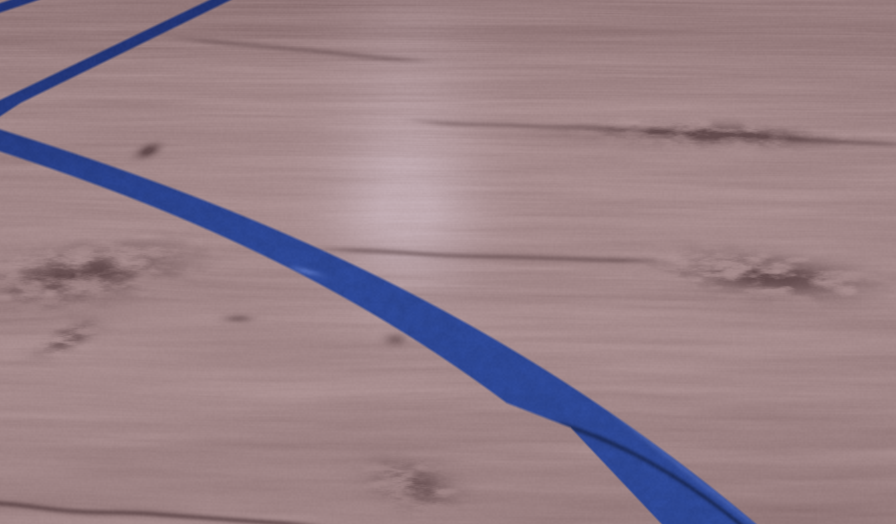
This texture is drawn by a WebGL 2 fragment shader. Its source:

```glsl
#version 300 es
precision highp float;

uniform vec2 u_resolution;
out vec4 fragColor;

const vec3 WOOD_DARK = vec3(0.33, 0.24, 0.25);
const vec3 WOOD_MID = vec3(0.58, 0.475, 0.48);
const vec3 WOOD_PALE = vec3(0.68, 0.575, 0.58);
const vec3 SHEEN = vec3(0.78, 0.70, 0.73);
const vec3 TAPE_SHADE = vec3(0.125, 0.20, 0.46);
const vec3 TAPE_BLUE = vec3(0.175, 0.28, 0.59);

float hash(vec2 p) {
    vec3 q = fract(vec3(p.xyx) * 0.1031);
    q += dot(q, q.yzx + 33.33);
    return fract((q.x + q.y) * q.z);
}

float noise(vec2 p) {
    vec2 i = floor(p), f = fract(p);
    f = f * f * (3.0 - 2.0 * f);
    return mix(mix(hash(i), hash(i + vec2(1, 0)), f.x),
               mix(hash(i + vec2(0, 1)), hash(i + vec2(1, 1)), f.x), f.y);
}

float fbm(vec2 p) {
    float sum = 0.0, weight = 0.5;
    for (int i = 0; i < 4; i++) {
        sum += weight * noise(p);
        p = p * 2.03 + 17.3;
        weight *= 0.5;
    }
    return sum;
}

// Soft elliptical spot, tilted by a slope
float spot(vec2 p, vec2 centre, vec2 radius, float slope) {
    vec2 q = p - centre;
    q.y -= slope * q.x;
    q /= radius;
    return exp(-dot(q, q));
}

// Spot broken into ragged fibres
float knot(vec2 p, vec2 centre, vec2 radius, float slope) {
    float fibres = fbm((p - centre) * vec2(22.0, 65.0) + centre * 40.0);
    return spot(p, centre, radius, slope) * smoothstep(0.22, 0.7, fibres);
}

// Thin line y = start + slope * x, fading between two x values
float seam(vec2 p, float start, float slope, vec2 span, float width) {
    float wobble = 0.008 * (noise(vec2(p.x * 7.0, start * 30.0)) - 0.5);
    float offset = (p.y - start - slope * p.x + wobble) / width;
    return exp(-offset * offset) * smoothstep(span.x, span.x + 0.12, p.x)
         * (1.0 - smoothstep(span.y - 0.12, span.y, p.x));
}

float cubic(float x, vec4 k) {
    return k.x + x * (k.y + x * (k.z + x * k.w));
}

// Coverage between an upper and a lower edge, y pointing down
float band(float y, float top, float bottom, float steepness) {
    float soft = 0.0035 * sqrt(1.0 + steepness * steepness);
    return smoothstep(-soft, soft, y - top) * smoothstep(-soft, soft, bottom - y);
}

vec3 floorColor(vec2 p) {
    // Grain tightens with distance and bends around the large knots
    float bend = 0.03 * spot(p, vec2(0.17, 0.53), vec2(0.20, 0.08), -0.1)
               - 0.025 * spot(p, vec2(1.47, 0.52), vec2(0.25, 0.05), 0.1);
    float across = 1.5 * log(p.y + 0.4) + bend - 0.012 * p.x;
    across += 0.025 * (noise(vec2(p.x * 2.0, across * 6.0)) - 0.5);
    float broad = fbm(vec2(p.x * 1.6, across * 11.0));
    float fine = fbm(vec2(p.x * 4.0 + 9.0, across * 62.0));
    float tone = 0.42 + 0.85 * (broad - 0.47) + 0.7 * (fine - 0.47);

    // Light falling off toward the far edge and the near right corner
    tone += 0.25 * spot(p, vec2(0.85, 0.45), vec2(0.9, 0.35), 0.0);
    tone -= 0.45 * (1.0 - smoothstep(0.0, 0.22, p.y));
    tone -= 0.35 * smoothstep(0.65, 1.05, p.y) * smoothstep(0.9, 1.7, p.x);
    vec3 color = WOOD_MID + (WOOD_PALE - WOOD_MID) * tone;

    // Window reflection
    float glow = 0.65 * spot(p, vec2(0.77, 0.41), vec2(0.13, 0.13), 0.0)
               + 0.38 * spot(p, vec2(0.78, 0.28), vec2(0.13, 0.27), 0.0);
    color = mix(color, SHEEN, min(glow, 0.85) * (0.7 + 0.45 * fine));

    // Plank joints, then knots
    float dark = 0.45 * seam(p, 0.455, 0.035, vec2(0.58, 1.3), 0.006);
    dark += 0.35 * seam(p, 0.19, 0.05, vec2(0.75, 1.8), 0.006);
    dark += 0.35 * seam(p, 0.045, 0.09, vec2(0.3, 0.85), 0.006);
    dark += 0.65 * seam(p, 0.963, 0.07, vec2(-0.2, 0.65), 0.006);
    dark += 0.85 * knot(p, vec2(0.15, 0.525), vec2(0.17, 0.045), -0.15);
    dark += 0.8 * knot(p, vec2(0.13, 0.645), vec2(0.05, 0.02), -0.4);
    dark += 0.9 * spot(p, vec2(0.283, 0.288), vec2(0.02, 0.011), -0.3);
    dark += 0.5 * spot(p, vec2(0.455, 0.608), vec2(0.025, 0.007), 0.0);
    dark += 0.5 * spot(p, vec2(0.755, 0.648), vec2(0.02, 0.011), 0.0);
    dark += 0.7 * knot(p, vec2(0.79, 0.925), vec2(0.07, 0.04), 0.2);
    dark += 0.8 * knot(p, vec2(1.36, 0.258), vec2(0.19, 0.02), 0.03);
    dark += 0.9 * knot(p, vec2(1.46, 0.525), vec2(0.16, 0.032), 0.1);
    return mix(color, WOOD_DARK, min(dark, 0.8));
}

vec3 tapeColor(vec2 p) {
    vec3 color = mix(TAPE_SHADE, TAPE_BLUE, smoothstep(0.0, 0.55, p.y));
    color *= 0.94 + 0.12 * fbm(p * vec2(60.0, 75.0));
    float fold = 0.816 + 0.33 * (p.x - 1.09) + 0.75 * pow(max(p.x - 1.09, 0.0), 2.0);
    color *= 1.0 - 0.35 * exp(-pow((p.y - fold) / 0.006, 2.0)) * smoothstep(1.05, 1.1, p.x);
    color += 0.07 * seam(p, -0.152, 0.8, vec2(1.1, 1.6), 0.008);
    return color + 0.13 * spot(p, vec2(0.585, 0.518), vec2(0.025, 0.006), 0.25);
}

void main() {
    vec2 p = gl_FragCoord.xy / u_resolution.y;
    p.y = 1.0 - p.y;

    // Long curved strip with an overlapping end
    float top = cubic(p.x, vec4(0.247, 0.314, 0.066, 0.054));
    float bottom = cubic(p.x, vec4(0.289, 0.325, 0.096, 0.084));
    bottom = min(bottom, 0.769 + 0.385 * (p.x - 0.967));
    bottom = max(bottom, 0.816 + 1.06 * (p.x - 1.089));
    float tape = band(p.y, top, bottom, 0.6);

    // Far strips
    float farBottom = max(0.2156 - 0.49 * p.x, 0.222 - 0.65 * p.x);
    tape = max(tape, band(p.y, 0.191 - 0.478 * p.x, farBottom, 0.5));
    tape = max(tape, band(p.y, 0.006 - 0.33 * p.x, 0.024 - 0.33 * p.x, 0.33));

    vec3 color = mix(floorColor(p), tapeColor(p), tape);
    color += 0.015 * (noise(p * 260.0) - 0.5);
    fragColor = vec4(color, 1.0);
}
```
